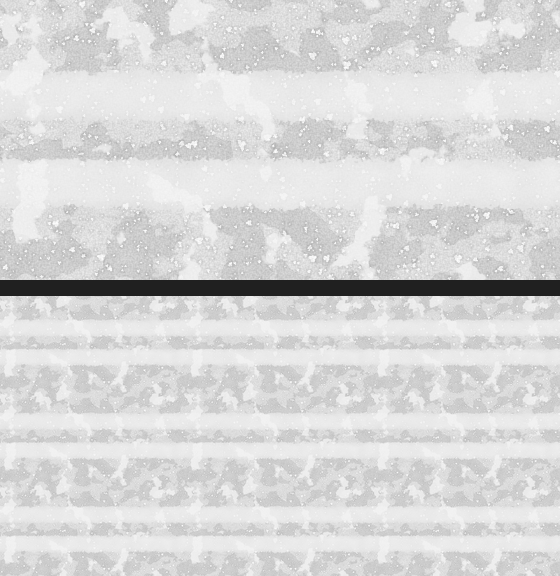
Top, the tile; bottom, the same tile 3 across and 3 down.
A Shadertoy shader for this texture:

```glsl
const float TAU = 6.28318;
const float ASPHALT = 0.805;
const float WORN_ASPHALT = 0.868;
const float PAINT = 0.918;
const float BLEACHED = 0.948;
const float CHIP = 0.955;

vec2 hash2(vec2 cell, float seed) {
    vec3 p = fract((cell.xyx + seed * 17.31) * vec3(0.1031, 0.1030, 0.0973));
    p += dot(p, p.yzx + 33.33);
    return fract((p.xx + p.yz) * p.zy);
}

float cornerSlope(vec2 cell, vec2 offset, vec2 period, float seed) {
    float angle = TAU * hash2(mod(cell, period), seed).x;
    return dot(vec2(cos(angle), sin(angle)), offset);
}

// Gradient noise that wraps after a whole number of cells
float gradientNoise(vec2 uv, vec2 period, float seed) {
    vec2 p = uv * period;
    vec2 cell = floor(p);
    vec2 f = p - cell;
    vec2 w = f * f * f * (f * (f * 6.0 - 15.0) + 10.0);
    vec2 e = vec2(1.0, 0.0);
    float low = mix(cornerSlope(cell, f, period, seed),
                    cornerSlope(cell + e.xy, f - e.xy, period, seed), w.x);
    float high = mix(cornerSlope(cell + e.yx, f - e.yx, period, seed),
                     cornerSlope(cell + e.xx, f - e.xx, period, seed), w.x);
    return mix(low, high, w.y);
}

float fbm(vec2 uv, vec2 period, float seed) {
    float sum = 0.0;
    float amplitude = 1.0;
    for (int i = 0; i < 4; i++) {
        sum += amplitude * gradientNoise(uv, period, seed + float(i));
        period *= 2.0;
        amplitude *= 0.5;
    }
    return sum;
}

// Signed distance to the nearest irregular chip, in canvas heights
float chipDistance(vec2 uv, vec2 period, float density, float seed) {
    vec2 p = uv * period;
    vec2 home = floor(p);
    float nearest = 1.0;
    for (int y = -1; y <= 1; y++) {
        for (int x = -1; x <= 1; x++) {
            vec2 cell = home + vec2(x, y);
            vec2 id = mod(cell, period);
            vec2 traits = hash2(id, seed);
            if (traits.x > density) continue;
            vec2 d = p - cell - 0.2 - 0.6 * hash2(id, seed + 1.0);
            float angle = atan(d.y, d.x);
            float lobes = 1.0 + 0.22 * sin(3.0 * angle + TAU * traits.y)
                              + 0.13 * sin(5.0 * angle + 40.0 * traits.y);
            float radius = mix(0.15, 0.4, traits.y * traits.y);
            nearest = min(nearest, length(d) - radius * lobes);
        }
    }
    return nearest / period.y;
}

// Two horizontal painted bands, negative inside
float bandDistance(float y) {
    return abs(abs(y - 0.5) - 0.156) - 0.086;
}

float addChips(float tone, float dist, float rim, float pixel) {
    float edge = max(pixel, 0.002);
    tone -= rim * (1.0 - smoothstep(0.0, 2.0 * edge, abs(dist - edge)));
    return mix(tone, CHIP, 1.0 - smoothstep(-0.5 * edge, 0.5 * edge, dist));
}

void mainImage(out vec4 fragColor, in vec2 fragCoord) {
    vec2 uv = fragCoord / iResolution.xy;
    float pixel = 1.0 / iResolution.y;

    // Ragged coordinates for patch outlines
    vec2 ragged = uv + vec2(0.5, 1.0) * 0.018 * vec2(
        fbm(uv, vec2(32.0, 16.0), 1.0), fbm(uv, vec2(32.0, 16.0), 7.0));

    // Asphalt with worn patches and faint dark outlines
    float wear = fbm(ragged, vec2(10.0, 6.0), 13.0);
    float worn = smoothstep(-0.03, 0.05, wear);
    float tone = mix(ASPHALT, WORN_ASPHALT, worn);
    tone -= 0.018 * (1.0 - smoothstep(0.0, 0.03, abs(wear + 0.03)));
    tone += 0.025 * fbm(uv, vec2(20.0, 10.0), 19.0);

    // Painted bands with crumbling edges
    float crumbs = gradientNoise(uv, vec2(160.0, 80.0), 25.0);
    float band = bandDistance(uv.y) + 0.020 * fbm(uv, vec2(28.0, 14.0), 27.0) + 0.016 * crumbs;
    float paint = 1.0 - smoothstep(-0.005, 0.006, band);
    float paintTone = PAINT - 0.022 * smoothstep(-0.045, 0.0, band)
                    + 0.018 * fbm(uv, vec2(12.0, 6.0), 33.0);
    tone = mix(tone, paintTone, paint);

    // Bleached blotches over both surfaces
    float bleach = fbm(ragged, vec2(10.0, 5.0), 41.0);
    float bleached = smoothstep(0.27, 0.37, bleach);
    tone = mix(tone, BLEACHED, bleached * mix(0.8, 0.9, paint));

    // Scattered chips, large and small
    float cover = max(paint, bleached);
    float rim = mix(0.04, 0.008, cover);
    tone = addChips(tone, chipDistance(uv, vec2(64.0, 32.0), 0.12, 51.0), rim, pixel);
    tone = addChips(tone, chipDistance(uv, vec2(144.0, 72.0), 0.12, 57.0), rim, pixel);

    // Fine grain, strongest on bare asphalt
    float grain = gradientNoise(uv, vec2(320.0, 160.0), 63.0)
                + 0.6 * gradientNoise(uv, vec2(200.0, 100.0), 67.0);
    tone += grain * mix(0.075, 0.018, cover);

    fragColor = vec4(vec3(clamp(tone, 0.0, 1.0)), 1.0);
}
```
